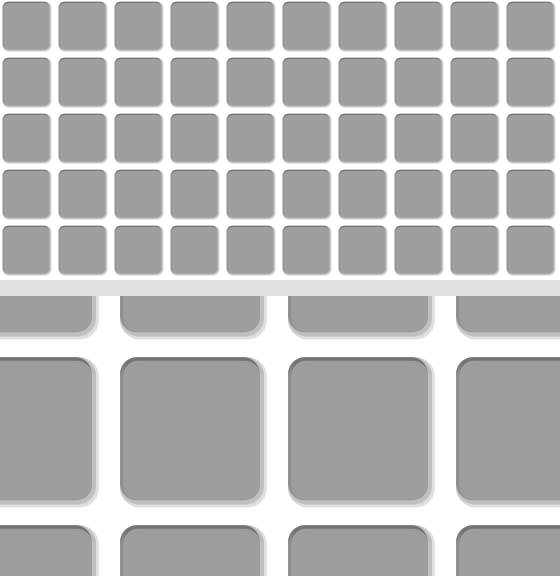
Top: the whole. Bottom: its middle third, enlarged.
This pattern is drawn by a WebGL 1 fragment shader. Its source:

```glsl
precision mediump float;

// Grid of grey bevelled tiles on white, ten across and five down.
// Each cell stacks rounded boxes: a pale outer bevel, an inner bevel,
// a dark upper-left rim and a flat face, blended with smooth edges.

uniform vec2 u_resolution;

const float ROWS = 5.0;
const float PAPER = 1.0;
const float OUTER_BEVEL = 0.88;
const float INNER_BEVEL = 0.75;
const float RIM_LEFT = 0.56;
const float RIM_TOP = 0.45;
const float FACE = 0.62;

// Signed distance to a rounded box given by two opposite corners.
float roundedBox(vec2 p, vec2 lo, vec2 hi, float radius) {
  vec2 q = abs(p - 0.5 * (lo + hi)) - 0.5 * (hi - lo) + radius;
  return length(max(q, 0.0)) + min(max(q.x, q.y), 0.0) - radius;
}

// Coverage of a shape, softened over one pixel.
float coverage(float dist, float pixel) {
  return clamp(0.5 - dist / pixel, 0.0, 1.0);
}

// Grey tone of one tile; p runs from 0 to 1 over the cell.
float tileTone(vec2 p, float pixel) {
  vec2 topLeft = vec2(0.048, 0.969);
  float outer = roundedBox(p, vec2(topLeft.x, 0.075), vec2(0.922, topLeft.y), 0.115);
  float inner = roundedBox(p, vec2(topLeft.x, 0.092), vec2(0.905, topLeft.y), 0.11);
  float rim = roundedBox(p, vec2(topLeft.x, 0.118), vec2(0.880, topLeft.y), 0.10);
  float face = roundedBox(p, vec2(0.067, 0.118), vec2(0.880, 0.948), 0.09);

  // The rim is darkest along the top edge.
  float rimTone = mix(RIM_LEFT, RIM_TOP, smoothstep(0.84, 0.95, p.y));

  float tone = mix(PAPER, OUTER_BEVEL, coverage(outer, pixel));
  tone = mix(tone, INNER_BEVEL, coverage(inner, pixel));
  tone = mix(tone, rimTone, coverage(rim, pixel));
  return mix(tone, FACE, coverage(face, pixel));
}

void main() {
  float cellsPerPixel = ROWS / u_resolution.y;
  vec2 cell = fract(gl_FragCoord.xy * cellsPerPixel);
  gl_FragColor = vec4(vec3(tileTone(cell, cellsPerPixel)), 1.0);
}
```
